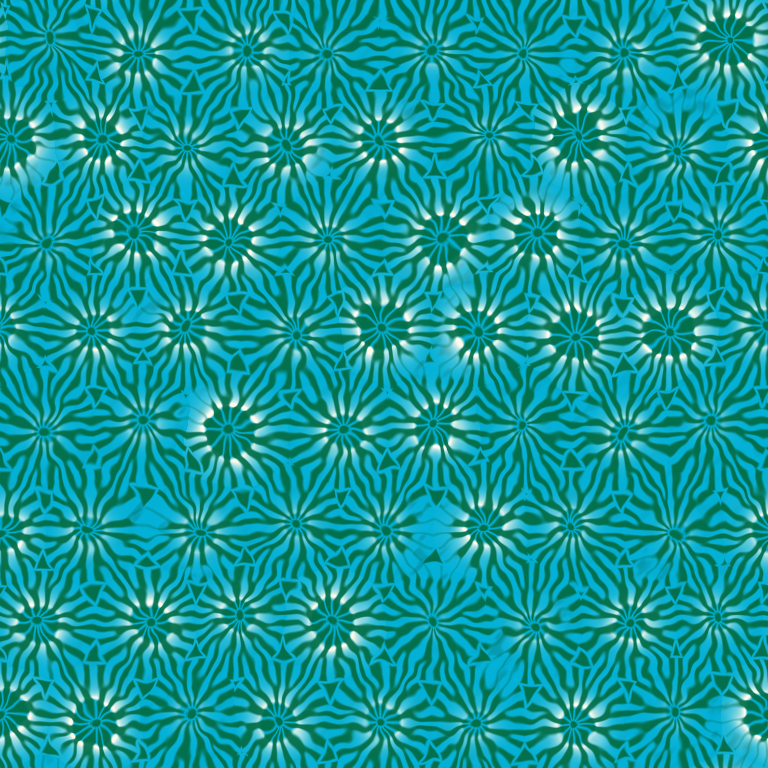
This pattern is drawn by a WebGL 2 fragment shader. Its source:

```glsl
#version 300 es
precision highp float;
// Eight by eight staggered starbursts whose spokes fork and join their neighbours.
// Star centres form a jittered triangle mesh; sorted barycentric coordinates give
// mirrored angles, so stripes stay continuous from star to star.

uniform vec2 u_resolution;
out vec4 fragColor;

const float REPEATS = 8.0;            // stars across and rows down
const float JITTER = 0.22;            // spread of star centres, in cells
const float WOBBLE = 0.075;           // waviness of the stripes
const float WOBBLE_FREQ = 7.0;
const float PHASE_DRIFT = 1.5;        // uneven stripe widths
const float BLUE_BIAS = 0.06;
const float EDGE = 0.013;             // half width of the soft edge, in cells
const float CORE_MIN = 0.10;          // inner radius of the wide spokes
const float CORE_MAX = 0.27;
const float THREAD = 0.012;           // half width of threads in the core
const float DOT_SIZE = 0.055;         // islands where three stars meet
const vec3 GREEN = vec3(0.01, 0.44, 0.30);
const vec3 BLUE = vec3(0.01, 0.69, 0.84);
const vec3 TEAL = vec3(0.02, 0.58, 0.65);
const vec3 CREAM = vec3(1.0, 0.98, 0.92);
const float PI = 3.14159265;

vec3 hash3(vec2 p) {
  vec3 q = fract(vec3(p.xyx) * vec3(0.1031, 0.1030, 0.0973));
  q += dot(q, q.yxz + 33.33);
  return fract((q.xxy + q.yzz) * q.zyx);
}

float noise(vec2 p) {
  vec2 i = floor(p), f = fract(p);
  f = f * f * (3.0 - 2.0 * f);
  float low = mix(hash3(i).x, hash3(i + vec2(1, 0)).x, f.x);
  float high = mix(hash3(i + vec2(0, 1)).x, hash3(i + vec2(1, 1)).x, f.x);
  return mix(low, high, f.y);
}

// Star centre in xy, random size in z.
vec3 star(vec2 id) {
  vec3 h = hash3(mod(id, REPEATS) + 17.0);
  vec2 centre = id + vec2(0.5 * mod(id.y, 2.0), 0.5);
  return vec3(centre + JITTER * (h.xy - 0.5), h.z);
}

float cross2(vec2 a, vec2 b) { return a.x * b.y - a.y * b.x; }

vec3 barycentric(vec2 p, vec2 a, vec2 b, vec2 c) {
  float area = cross2(b - a, c - a);
  float wb = cross2(p - a, c - a) / area;
  float wc = cross2(b - a, p - a) / area;
  return vec3(1.0 - wb - wc, wb, wc);
}

void main() {
  vec2 cell = gl_FragCoord.xy / u_resolution * REPEATS;
  vec2 wobble = vec2(noise(cell * WOBBLE_FREQ), noise(cell * WOBBLE_FREQ + 71.3)) - 0.5;
  vec2 p = cell + WOBBLE * wobble;

  // Find the mesh triangle around the point and the nearest star.
  float bestInside = -1e3, nearest = 1e3;
  vec3 weights = vec3(1.0, 0.0, 0.0), nearStar = vec3(0.0);
  float row0 = floor(p.y - 0.5);
  for (int j = -1; j <= 2; j++) {
    float row = row0 + float(j), odd = mod(row, 2.0);
    float col0 = floor(p.x - 0.5 * odd);
    for (int i = -1; i <= 1; i++) {
      vec2 id = vec2(col0 + float(i), row);
      vec3 a = star(id), b = star(id + vec2(1, 0));
      for (int side = -1; side <= 1; side += 2) {
        vec3 c = star(id + vec2(odd, float(side)));
        vec3 w = barycentric(p, a.xy, b.xy, c.xy);
        float inside = min(w.x, min(w.y, w.z));
        if (inside > bestInside) { bestInside = inside; weights = w; }
      }
      float da = distance(p, a.xy), db = distance(p, b.xy);
      if (da < nearest) { nearest = da; nearStar = a; }
      if (db < nearest) { nearest = db; nearStar = b; }
    }
  }

  // Mirrored angle: 0 along the line to a neighbour, 0.5 halfway between two.
  float hi = max(weights.x, max(weights.y, weights.z));
  float lo = max(min(weights.x, min(weights.y, weights.z)), 0.0);
  float reach = max(1.0 - hi, 0.0);
  float angle = lo / max(reach, 1e-4);

  // Twelve spokes that fork to twenty-four farther out.
  float fork = smoothstep(0.30, 0.46, reach + 0.12 * (noise(cell * 2.3 + 5.0) - 0.5));
  float drift = PHASE_DRIFT * (noise(cell * 1.6 + 31.0) - 0.5) * smoothstep(0.15, 0.45, reach);
  float wave = mix(cos(4.0 * PI * angle + drift), cos(8.0 * PI * angle + drift), fork);
  float patches = smoothstep(0.76, 0.88, noise(cell * 1.9 + 11.0)) * fork;
  float stripe = (wave + BLUE_BIAS + 1.1 * patches) * reach / (4.0 * PI * (1.0 + fork));

  // Green islands ringed with blue at the triangle centres.
  float island = hi - 1.0 / 3.0;
  float islandSize = DOT_SIZE * smoothstep(0.15, 0.55, noise(cell * 1.3 + 53.0));
  stripe = max(stripe, islandSize + 0.035 - island);
  stripe = min(stripe, island - islandSize);

  // Green core with thin threads, a small ring and a dark middle.
  float core = mix(CORE_MIN, CORE_MAX, nearStar.z * (0.55 + 0.45 * nearStar.z));
  float spokeDistance = acos(clamp(wave, -1.0, 1.0)) * reach / (4.0 * PI);
  float threads = max(THREAD - spokeDistance, THREAD * 0.7 - abs(nearest - 0.06));
  threads = min(threads, nearest - 0.045);
  float outer = smoothstep(core - 0.035, core + 0.025, nearest);
  float blueMask = smoothstep(-EDGE, EDGE, mix(threads, stripe, outer));

  // Faint smudges in the blue and light at the inner ends of the spokes.
  float smudge = smoothstep(0.55, 0.9, noise(vec2(cell.x + cell.y, cell.x - cell.y) * vec2(5.0, 11.0)));
  vec3 color = mix(GREEN, mix(BLUE, TEAL, 0.6 * smudge * (0.3 + patches)), blueMask);
  float fade = exp(-max(nearest - core, 0.0) / (0.04 + 0.22 * core));
  float flare = 0.7 + 0.6 * noise(cell * 6.0 + 91.0);
  float glow = outer * fade * flare * smoothstep(0.05, 0.24, core);
  color = mix(color, CREAM, clamp(1.25 * glow * (0.06 + 0.94 * blueMask), 0.0, 1.0));
  fragColor = vec4(color, 1.0);
}
```
